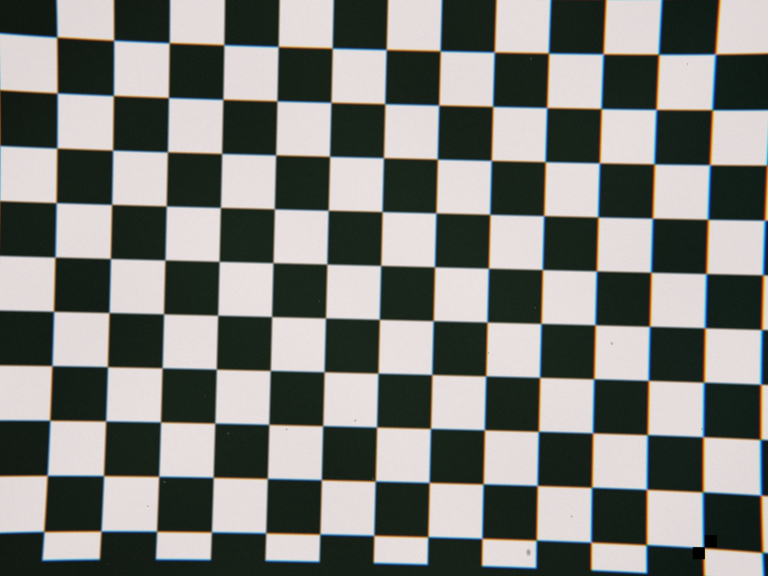
Write a Shadertoy shader that draws this pattern.

```glsl
// Tilted black and white checkerboard seen through a lens with colour fringes.

float hash(vec2 p) {
    return fract(sin(dot(p, vec2(127.1, 311.7))) * 43758.5);
}

// Undo the lens bulge, turn slightly, and scale to one unit per square.
vec2 boardCoord(vec2 p) {
    float r2 = dot(p, p);
    p *= 1.0 - 0.073 * r2 * r2;
    p += 0.0254 * vec2(-p.y, p.x);
    return p / 0.0936 + vec2(0.061, -0.408);
}

// Soft checker: 1 on white squares, 0 on black; the board ends mid-row below.
float checker(vec2 cell, float blur) {
    vec2 wave = abs(mod(cell - 0.5, 2.0) - 1.0) - 0.5;
    vec2 side = smoothstep(-blur, blur, wave) * 2.0 - 1.0;
    float board = smoothstep(-blur, blur, cell.y + 5.5);
    return (0.5 + 0.5 * side.x * side.y) * board;
}

// Sparse dust: one jittered dot in a few cells of a coarse grid.
float dust(vec2 p) {
    vec2 id = floor(p * 14.0);
    vec2 centre = 0.2 + 0.6 * vec2(hash(id), hash(id + 17.0));
    float radius = 0.02 + 0.03 * hash(id + 5.0);
    float spot = 1.0 - smoothstep(0.4 * radius, radius, length(fract(p * 14.0) - centre));
    return spot * step(0.93, hash(id + 41.0));
}

void mainImage(out vec4 fragColor, in vec2 fragCoord) {
    vec2 p = (fragCoord - 0.5 * iResolution.xy) / iResolution.y;
    float blur = max(0.035, 8.0 / iResolution.y);

    // Sample each channel at its own magnification for the fringes
    vec3 white;
    for (int i = 0; i < 3; i++) {
        float shift = float(1 - i);
        vec2 q = p * (1.0 + 0.0028 * shift) + vec2(0.0007 * shift, 0.0);
        white[i] = checker(boardCoord(q), blur);
    }

    // Uneven light and ink, dimmer towards the corners
    float r2 = dot(p, p);
    float mottle = sin(p.x * 9.0 + sin(p.y * 7.0)) * sin(p.y * 11.0 + 2.0 * sin(p.x * 5.0));
    vec3 paper = vec3(0.9, 0.868, 0.866) * (1.01 - 0.05 * r2 + 0.008 * mottle);
    vec3 ink = vec3(0.09, 0.13, 0.095) * (1.08 - 0.55 * r2 + 0.06 * mottle);
    ink += vec3(-0.01, 0.004, 0.012) * smoothstep(0.2, 0.7, p.x);
    vec3 color = mix(ink, paper, white);

    // Dust, one smudge near the lower edge, and fine grain
    color = mix(color, vec3(0.45, 0.46, 0.43), 0.35 * dust(p));
    vec2 smudge = (p - vec2(0.251, -0.459)) * vec2(1.0, 0.7);
    color = mix(color, vec3(0.45), 0.6 * (1.0 - smoothstep(0.001, 0.006, length(smudge))));
    color += 0.012 * (hash(floor(p * 384.0)) - 0.5);

    // Pair of small black squares touching at a corner
    vec2 mark = p - vec2(0.557, -0.45);
    float edge = 0.7 / iResolution.y;
    vec2 turned = mark * (mark.x + mark.y < 0.0 ? -1.0 : 1.0);
    vec2 inside = smoothstep(-edge, edge, turned) * smoothstep(-edge, edge, 0.021 - turned);
    color *= 1.0 - inside.x * inside.y;

    fragColor = vec4(clamp(color, 0.0, 1.0), 1.0);
}
```
